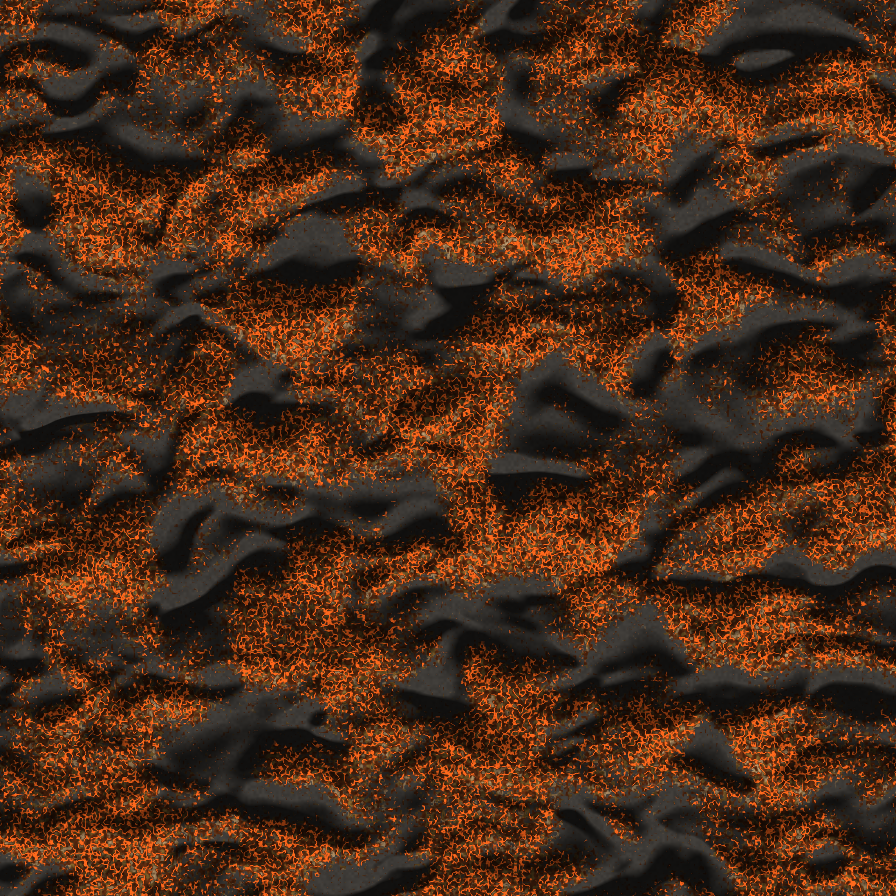
Give the GLSL for this texture, as a WebGL 2 fragment shader.

```glsl
#version 300 es
precision highp float;
// Lumpy charcoal rock, lit from above, overgrown by a fine web of orange rust.

#define TERRAIN_SCALE vec2(6.5, 8.5)
#define KNOB_SCALE vec2(13.0, 15.0)
#define VEIN_SCALE 125.0
#define GRAIN_SCALE 400.0
#define RELIEF 0.052
#define RUST_LEVEL 0.12
#define RUST_FADE 0.46
#define CHARCOAL vec3(0.150, 0.143, 0.134)
#define STAIN vec3(0.25, 0.115, 0.042)
#define OLIVE vec3(0.31, 0.23, 0.10)
#define ASH vec3(0.42, 0.34, 0.24)
#define ORANGE vec3(0.98, 0.39, 0.105)

uniform vec2 u_resolution;
out vec4 fragColor;

// Integer hash of a lattice cell, two values in 0..1
vec2 hash2(vec2 cell) {
  uvec2 v = uvec2(ivec2(cell)) * 1664525u + 1013904223u;
  v.x += v.y * 1664525u;
  v.y += v.x * 1664525u;
  v ^= v >> 16u;
  v.x += v.y * 1664525u;
  v.y += v.x * 1664525u;
  v ^= v >> 16u;
  return vec2(v & 65535u) / 65535.0;
}

float cornerSlope(vec2 cell, vec2 corner, vec2 f) {
  float angle = 6.28318 * hash2(cell + corner).x;
  return dot(vec2(cos(angle), sin(angle)), f - corner);
}

// Gradient noise, about -0.7..0.7
float gradientNoise(vec2 p) {
  vec2 cell = floor(p), f = p - cell;
  vec2 w = f * f * f * (f * (f * 6.0 - 15.0) + 10.0);
  float low = mix(cornerSlope(cell, vec2(0, 0), f), cornerSlope(cell, vec2(1, 0), f), w.x);
  float high = mix(cornerSlope(cell, vec2(0, 1), f), cornerSlope(cell, vec2(1, 1), f), w.x);
  return mix(low, high, w.y);
}

// Value noise, 0..1
float valueNoise(vec2 p) {
  vec2 cell = floor(p), f = p - cell;
  vec2 w = f * f * (3.0 - 2.0 * f);
  float low = mix(hash2(cell).x, hash2(cell + vec2(1, 0)).x, w.x);
  float high = mix(hash2(cell + vec2(0, 1)).x, hash2(cell + vec2(1, 1)).x, w.x);
  return mix(low, high, w.y);
}

float fbm(vec2 p) {
  float sum = 0.0, amplitude = 1.0;
  for (int octave = 0; octave < 3; octave++) {
    sum += amplitude * gradientNoise(p);
    p = mat2(1.6, 1.2, -1.2, 1.6) * p + 17.3;
    amplitude *= 0.45;
  }
  return sum;
}

// Rolling ground with smooth knobs and worm-like ridges on top
float rockHeight(vec2 p) {
  vec2 warp = vec2(gradientNoise(p * 9.0 + 31.0), gradientNoise(p * 9.0 + 73.0));
  vec2 q = p + 0.03 * warp;
  float knob = smoothstep(0.08, 0.55, gradientNoise(q * KNOB_SCALE + 5.0));
  float ridge = 1.0 - smoothstep(0.0, 0.2, abs(gradientNoise(q * TERRAIN_SCALE + 47.0)));
  float ground = fbm(q * TERRAIN_SCALE);
  return 0.75 * ground + 0.65 * knob + 0.35 * ridge * smoothstep(-0.2, 0.3, ground);
}

void main() {
  vec2 p = gl_FragCoord.xy / min(u_resolution.x, u_resolution.y);

  // Relief lighting
  const float eps = 0.004;
  float height = rockHeight(p);
  vec2 slope = vec2(rockHeight(p + vec2(eps, 0)), rockHeight(p + vec2(0, eps))) - height;
  float facing = dot(-slope / eps, vec2(-0.25, 0.97));
  float light = clamp(0.97 + RELIEF * facing, 0.42, 1.6);

  // Rust settles in the hollows and thins out to specks on the rock
  float patches = 0.4 * gradientNoise(p * 12.0 + 11.0) + 0.25 * gradientNoise(p * 31.0 + 23.0);
  float level = RUST_LEVEL - height + patches;
  float cover = 0.1 + 0.9 * smoothstep(-RUST_FADE, RUST_FADE, level);
  float grain = valueNoise(p * GRAIN_SCALE);
  float speck = valueNoise(p * GRAIN_SCALE * 0.8 + 91.0);
  float rust = smoothstep(-0.15, 0.15, cover - grain);

  // Fine branching filaments, broken up by the specks
  float web = gradientNoise(p * VEIN_SCALE) + 0.5 * gradientNoise(p * VEIN_SCALE * 2.1 + 19.0);
  float vein = 1.0 - smoothstep(0.02, 0.2, abs(web));
  vein *= smoothstep(-0.05, 0.3, 0.9 * cover - speck);

  // Colours between the filaments
  float mottle = gradientNoise(p * VEIN_SCALE * 1.3 + 57.0);
  vec3 crust = mix(STAIN, OLIVE, smoothstep(0.0, 0.3, mottle));
  float ash = smoothstep(0.1, 0.35, web) * smoothstep(0.35, 0.65, speck);
  crust = mix(crust, ASH, ash * smoothstep(0.8, 1.2, light));
  crust *= 0.6 + 0.7 * grain;

  vec3 colour = CHARCOAL * (0.9 + 0.2 * speck);
  colour = mix(colour, crust, rust) * light;
  colour = mix(colour, ORANGE * min(0.15 + 0.9 * light, 1.08), vein);
  fragColor = vec4(clamp(colour, 0.0, 1.0), 1.0);
}
```
